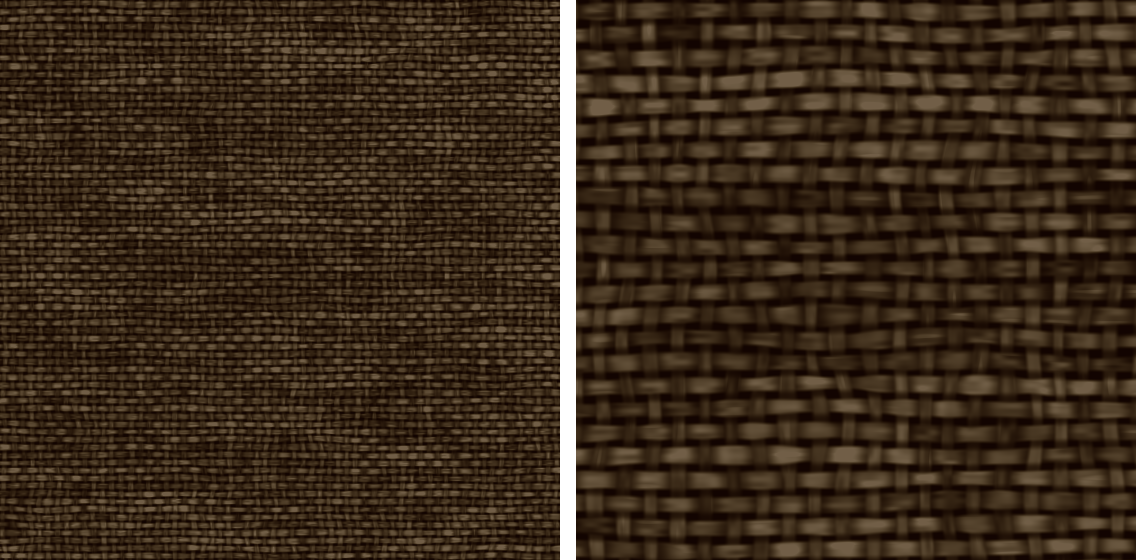
Left, the full canvas; right, a detail of the centre.
Reproduce this texture procedurally as a Shadertoy shader.

```glsl
const vec2 THREADS = vec2(62.0, 72.0);    // warp threads across, weft threads down
const float WEFT_HALF_WIDTH = 0.345;      // in thread spacings
const float WARP_HALF_WIDTH = 0.25;
const float WIDTH_VARIATION = 0.28;
const float EDGE_SOFTNESS = 0.08;
const vec2 WANDER = vec2(0.55, 0.32);     // sideways drift of warp and weft
const float THREAD_VARIATION = 0.75;      // slow change along each thread
const float FLOAT_VARIATION = 0.38;       // change between visible floats
const float FIBRE_VARIATION = 0.65;       // fine streaks within a thread
const float PALE_FIBRE = 0.26;            // strength of the sparse light hairs
const float BLOTCH_VARIATION = 0.22;      // broad uneven dye
const float ROW_SHADOW = 0.48;            // darkening of the warp between rows
const vec2 WEFT_TONE = vec2(0.36, 0.88);  // thread dipping under, thread on top
const vec2 WARP_TONE = vec2(0.22, 0.66);
const vec3 GAP_COLOUR = vec3(0.070, 0.015, 0.002);
const vec3 YARN_COLOUR = vec3(0.38, 0.31, 0.22);
const vec3 COLOUR_CURVE = vec3(1.0, 1.02, 1.3);
const float PI = 3.14159;

float hash(vec2 p) {
    vec3 q = fract(p.xyx * 0.1031);
    q += dot(q, q.yzx + 33.33);
    return fract((q.x + q.y) * q.z);
}

float noise(vec2 p) {
    vec2 cell = floor(p), f = fract(p);
    f = f * f * (3.0 - 2.0 * f);
    float low = mix(hash(cell), hash(cell + vec2(1.0, 0.0)), f.x);
    float high = mix(hash(cell + vec2(0.0, 1.0)), hash(cell + 1.0), f.x);
    return mix(low, high, f.y);
}

// One thread: x = tone, y = coverage, z = height in the weave.
// along and across are in thread spacings; side is +1 for weft, -1 for warp.
vec3 thread(float along, float across, float halfWidth, vec2 tones, float side, float blur) {
    float index = floor(across);
    float seed = index + 250.0 + 200.0 * side;
    float height = side * cos(PI * (along - 0.5 - index));

    // Uneven yarn thickness and a rounded cross-section
    float slub = noise(vec2(along * 0.3, seed)) + noise(vec2(along * 1.1, seed + 77.0)) - 1.0;
    float width = halfWidth * (1.0 + WIDTH_VARIATION * slub);
    float offset = fract(across) - 0.5;
    float cover = 1.0 - smoothstep(width - blur, width + blur, abs(offset));
    float roundness = sqrt(max(0.0, 1.0 - pow(offset / (width + blur), 2.0)));

    // Each float spans two crossings, centred where the thread is on top
    float parity = mod(index + (side < 0.0 ? 1.0 : 0.0), 2.0);
    float floatId = floor((along + 0.5 - parity) * 0.5);
    float floatHash = hash(vec2(floatId + 17.0, seed));

    // Variation along the yarn
    float shade = 1.0 + THREAD_VARIATION * (noise(vec2(along * 0.13, seed + 31.0)) - 0.5);
    shade += FLOAT_VARIATION * (floatHash - 0.5);
    shade += FIBRE_VARIATION * (noise(vec2(along * 1.5, across * 4.5 + 60.0)) - 0.5);

    float lift = smoothstep(-0.9, 0.9, height);
    float tone = mix(tones.x, tones.y, lift) * mix(0.35, 1.0, roundness) * shade;

    // Sparse pale hairs lying along the yarn
    float hair = noise(vec2(along * 0.6 + 9.0, across * 4.0 + 130.0));
    tone += PALE_FIBRE * smoothstep(0.76, 0.95, hair) * lift * roundness;
    return vec3(tone, cover, height);
}

void mainImage(out vec4 fragColor, in vec2 fragCoord) {
    vec2 uv = fragCoord / iResolution.xy;
    vec2 weave = uv * THREADS;
    vec2 blur = EDGE_SOFTNESS + 0.5 * THREADS / iResolution.xy;

    // Loose threads drift from the grid; the rows stay straighter
    vec2 drift = vec2(noise(weave * vec2(0.4, 0.3)), noise(weave * vec2(0.2, 0.45) + 90.0));
    weave += WANDER * (drift - 0.5);

    vec3 weft = thread(weave.x, weave.y, WEFT_HALF_WIDTH, WEFT_TONE, 1.0, blur.y);
    vec3 warp = thread(weave.y, weave.x, WARP_HALF_WIDTH, WARP_TONE, -1.0, blur.x);

    // The warp sinks into shade between rows
    float rowEdge = smoothstep(0.2, 0.5, abs(fract(weave.y) - 0.5));
    warp.x *= 1.0 - ROW_SHADOW * rowEdge;

    // Lay the lower thread first, then the upper one
    float weftOnTop = smoothstep(-0.15, 0.15, weft.z - warp.z);
    float weftLast = mix(warp.x * warp.y, weft.x, weft.y);
    float warpLast = mix(weft.x * weft.y, warp.x, warp.y);
    float tone = mix(warpLast, weftLast, weftOnTop);

    // Broad patches, stretched along the weft
    float blotch = 0.5 * noise(uv * vec2(4.0, 11.0) + 7.0) + 0.5 * noise(uv * vec2(10.0, 34.0) + 40.0);
    tone *= 1.0 + 2.0 * BLOTCH_VARIATION * (blotch - 0.5);

    vec3 blend = pow(vec3(clamp(tone, 0.0, 1.2)), COLOUR_CURVE);
    fragColor = vec4(mix(GAP_COLOUR, YARN_COLOUR, blend), 1.0);
}
```
